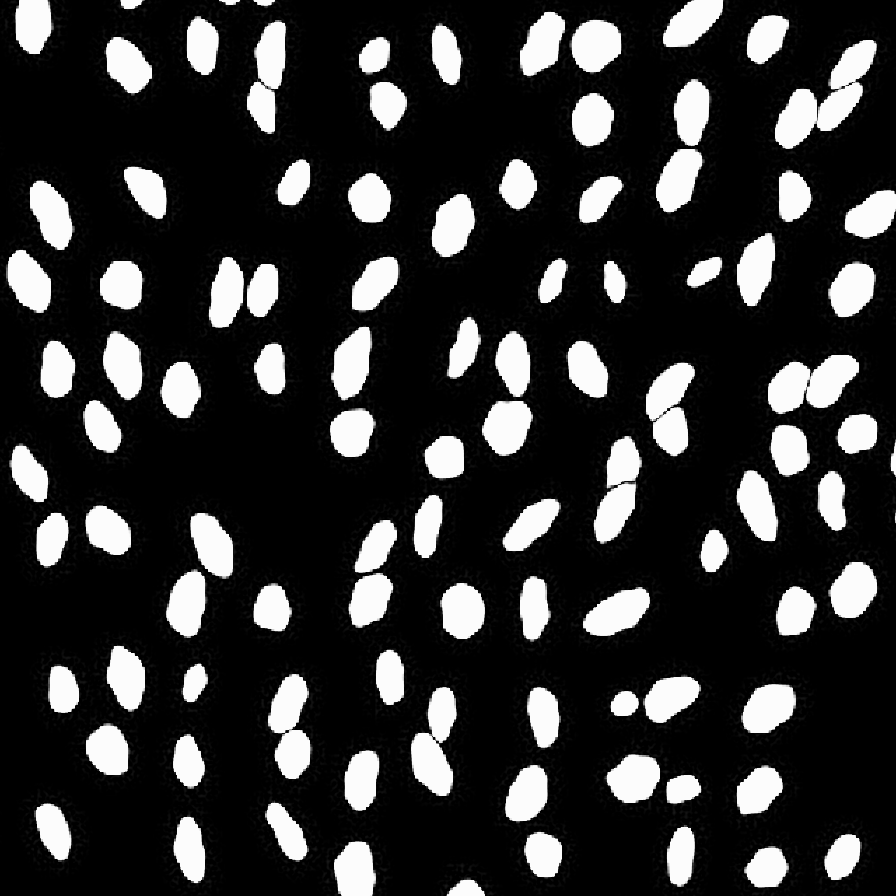
A three.js fragment shader for this pattern:

```glsl
varying vec2 vUv;

const vec3 BACKGROUND = vec3(0.0);
const vec3 GRAIN_COLOR = vec3(0.99);
const float CELLS = 11.0;       // scatter cells across the canvas
const float STAIRS = 256.0;     // outline steps across the canvas
const float EDGE = 0.001;       // half width of the soft edge
const float SEAM = 0.001;       // gap between touching grains

vec2 hash2(vec2 p) {
  vec3 q = fract(p.xyx * vec3(0.1031, 0.1030, 0.0973));
  q += dot(q, q.yzx + 33.33);
  return fract((q.xx + q.yz) * q.zy);
}

float cornerGradient(vec2 corner, vec2 offset) {
  float a = 6.2832 * hash2(corner).x;
  return dot(vec2(cos(a), sin(a)), offset);
}

float gradientNoise(vec2 p) {
  vec2 i = floor(p);
  vec2 f = fract(p);
  vec2 u = f * f * f * (f * (f * 6.0 - 15.0) + 10.0);
  vec2 e = vec2(1.0, 0.0);
  float low = mix(cornerGradient(i, f), cornerGradient(i + e.xy, f - e.xy), u.x);
  float high = mix(cornerGradient(i + e.yx, f - e.yx), cornerGradient(i + e.xx, f - e.xx), u.x);
  return mix(low, high, u.y);
}

// Approximate signed distance to an ellipse
float ellipseDistance(vec2 p, vec2 radii) {
  float k = length(p / radii);
  return k * (k - 1.0) / max(length(p / (radii * radii)), 0.001);
}

// Tilt from the vertical, leaning further right across the canvas
float grainTilt(vec2 center, float variation) {
  float drift = mix(-0.25, 0.5, center.x);
  return drift + 1.1 * gradientNoise(center * 3.0 + 7.3) + 0.9 * (variation - 0.5);
}

// Signed distance to the bent, uneven grain of one cell
float grainDistance(vec2 p, vec2 cell) {
  vec2 place = hash2(cell + 17.0);
  vec2 form = hash2(cell + 53.0);
  vec2 extra = hash2(cell + 91.0);
  if (extra.x < 0.13) return 1.0;

  vec2 center = (cell + 0.5 + 0.66 * (place - 0.5)) / CELLS;
  float tilt = grainTilt(center, extra.y);
  float c = cos(tilt);
  float s = sin(tilt);
  vec2 local = mat2(c, s, -s, c) * (p - center);

  float size = mix(0.0215, 0.0285, form.x) * (extra.x > 0.94 ? 0.65 : 1.0);
  float aspect = sqrt(mix(1.15, 2.4, form.y));
  float bend = 7.0 * (place.x - 0.5);
  local.x += bend * local.y * local.y;

  float wobble = 0.006 * gradientNoise(local * 45.0 + cell * 9.7);
  return ellipseDistance(local, size * vec2(1.0 / aspect, aspect)) + wobble;
}

// Nearest grain, with a thin seam wherever two grains meet
float grainField(vec2 p) {
  vec2 home = floor(p * CELLS);
  float nearest = 1.0;
  float second = 1.0;
  for (int y = -1; y <= 1; y++) {
    for (int x = -1; x <= 1; x++) {
      float d = grainDistance(p, home + vec2(float(x), float(y)));
      second = min(second, max(nearest, d));
      nearest = min(nearest, d);
    }
  }
  return max(nearest, SEAM - 0.5 * (second - nearest));
}

// Pulls points toward a lattice to give outlines fine soft steps
vec2 stepped(vec2 p) {
  vec2 q = p * STAIRS;
  return (floor(q) + smoothstep(0.2, 0.8, fract(q))) / STAIRS;
}

void main() {
  float d = grainField(stepped(vUv));
  float mask = 1.0 - smoothstep(-EDGE, EDGE, d);

  // Faint speckle in the dark around each grain
  float halo = 1.0 - smoothstep(0.006, 0.024, d);
  float speckle = 0.16 * halo * max(gradientNoise(vUv * 220.0), 0.0);

  gl_FragColor = vec4(mix(BACKGROUND + speckle, GRAIN_COLOR, mask), 1.0);
}
```
